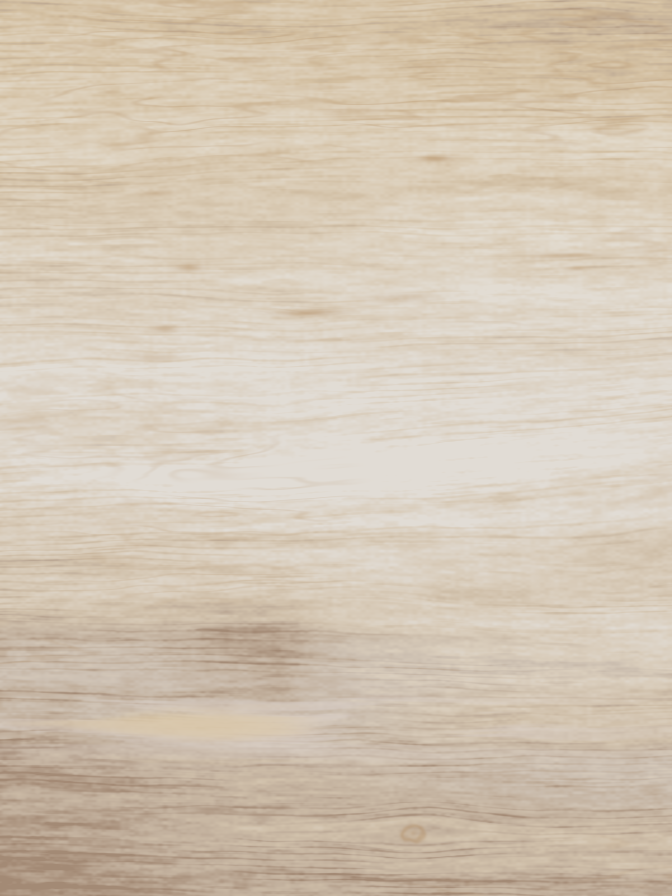
This texture is drawn by a Shadertoy shader. Its source:

```glsl
// Pale wooden board: horizontal grain, figured rings, amber flecks, a knot and a soft glare.

// Colours
const vec3 DARK  = vec3(0.68, 0.59, 0.51);
const vec3 BROWN = vec3(0.76, 0.69, 0.615);
const vec3 TAN   = vec3(0.82, 0.75, 0.65);
const vec3 GREY  = vec3(0.80, 0.75, 0.695);
const vec3 CREAM = vec3(0.85, 0.80, 0.73);
const vec3 PALE  = vec3(0.872, 0.842, 0.80);
const vec3 LILAC = vec3(0.85, 0.81, 0.79);
const vec3 HONEY = vec3(0.87, 0.78, 0.61);
const vec3 AMBER = vec3(0.70, 0.55, 0.38);

// Strengths, in steps of the tone ramp
const float BAND_AMOUNT    = 0.80;
const float STREAK_AMOUNT  = 0.42;
const float FIBRE_AMOUNT   = 0.26;
const float SPECKLE_AMOUNT = 0.15;
const float PORE_AMOUNT    = 0.15;
const float HAIR_AMOUNT    = 0.21;
const float RING_AMOUNT    = 0.22;

// Layout, in canvas heights
const vec2 KNOT   = vec2(0.461, 0.070);
const vec2 GLARE  = vec2(0.41, 0.47);
const vec2 SHADOW = vec2(0.29, 0.275);
const vec2 SAP    = vec2(0.22, 0.192);
const int FLECKS  = 12;

float hash(vec2 p) {
    return fract(sin(dot(p, vec2(127.1, 311.7))) * 43758.5453);
}

float noise(vec2 p) {
    vec2 i = floor(p), f = fract(p);
    f = f * f * (3.0 - 2.0 * f);
    return mix(mix(hash(i), hash(i + vec2(1, 0)), f.x),
               mix(hash(i + vec2(0, 1)), hash(i + vec2(1, 1)), f.x), f.y);
}

float fbm(vec2 p) {
    float sum = 0.0, amp = 0.533;
    for (int i = 0; i < 4; i++) {
        sum += amp * noise(p);
        p = p * 2.03 + 17.3;
        amp *= 0.5;
    }
    return sum;
}

// Soft elliptical spot, 1 at its centre
float spot(vec2 p, vec2 centre, vec2 radius) {
    vec2 d = (p - centre) / radius;
    return exp(-dot(d, d));
}

// Thin line wherever the field crosses half of a whole number
float contour(float field, float width) {
    return 1.0 - smoothstep(0.0, width, abs(fract(field) - 0.5));
}

// Bends the grain: slow waves, a tilted middle, a bulge around the knot
vec2 bendGrain(vec2 p) {
    float tilt = exp(-pow((p.y - 0.5) / 0.12, 2.0));
    vec2 g = p;
    g.y -= 0.08 * (p.x - 0.3) * tilt;
    g.y += 0.022 * (noise(p * vec2(3.0, 6.0)) - 0.5);
    g.y += 0.004 * (noise(p * vec2(12.0, 30.0) + 5.0) - 0.5);
    g.y -= 0.7 * (p.y - KNOT.y) * spot(p, KNOT, vec2(0.07, 0.03));
    return g;
}

// Broad light over the board
float lightTone(vec2 p) {
    float tone = 0.25 + 0.57 * smoothstep(-0.06, 0.42, p.y) - 0.32 * smoothstep(0.62, 1.05, p.y);
    tone += 0.26 * spot(p, GLARE, vec2(0.27, 0.12));
    tone -= 0.42 * spot(p, SHADOW, vec2(0.09, 0.055));
    tone -= 0.15 * (1.0 - smoothstep(0.0, 0.3, p.x)) * (1.0 - smoothstep(0.1, 0.7, p.y));
    return tone;
}

// Bands, streaks, fibres, speckle, pores and hairlines
float grainTone(vec2 p, vec2 g) {
    float tone = BAND_AMOUNT * (fbm(g * vec2(1.0, 13.0) + 4.0) - 0.5);
    tone += STREAK_AMOUNT * (fbm(g * vec2(3.4, 66.0) + 31.0) - 0.5);
    tone += FIBRE_AMOUNT * (noise(g * vec2(48.0, 270.0)) - 0.5);
    tone += SPECKLE_AMOUNT * (noise(p * vec2(190.0, 330.0)) - 0.5);
    tone -= PORE_AMOUNT * smoothstep(0.62, 0.9, noise(g * vec2(16.0, 230.0) + 71.0));
    float hair = contour(g.y * 120.0 + 1.7 * fbm(g * vec2(6.0, 30.0)), 0.26);
    tone -= HAIR_AMOUNT * hair * smoothstep(0.35, 0.75, noise(g * vec2(6.0, 55.0) + 13.0));
    return tone + 0.06;
}

// Stretched growth rings, strongest near the top
float figureRings(vec2 p, vec2 g) {
    float line = contour(fbm(g * vec2(3.0, 19.0) + 9.0) * 9.0, 0.22);
    float patches = smoothstep(0.55, 0.8, noise(p * vec2(4.0, 11.0) + 40.0));
    float broken = smoothstep(0.25, 0.65, noise(g * vec2(9.0, 50.0) + 23.0));
    return line * broken * max(smoothstep(0.74, 0.88, p.y), 0.6 * patches);
}

// Dark to pale; runs a little past both ends to keep the grain in them
vec3 toneRamp(float tone, vec3 middle) {
    float t = tone * 4.0;
    vec3 c = mix(DARK, BROWN, clamp(t, -0.5, 1.0));
    c = mix(c, middle, clamp(t - 1.0, 0.0, 1.0));
    c = mix(c, CREAM, clamp(t - 2.0, 0.0, 1.0));
    return mix(c, PALE, clamp(t - 3.0, 0.0, 1.5));
}

void mainImage(out vec4 fragColor, in vec2 fragCoord) {
    vec2 p = fragCoord / iResolution.y;
    vec2 g = bendGrain(p);
    float warmth = smoothstep(0.5, 0.92, p.y);

    // Wood, with some warmer bands in the cool lower half
    float warmBand = smoothstep(0.4, 0.7, noise(g * vec2(1.2, 15.0) + 60.0));
    vec3 middle = mix(GREY, TAN, max(warmth, 0.7 * warmBand));
    vec3 col = toneRamp(lightTone(p) + grainTone(p, g), middle);
    col *= mix(vec3(1.0), vec3(1.01, 1.0, 0.97), warmth);
    col = mix(col, AMBER, RING_AMOUNT * figureRings(p, g));

    // Lilac sapwood around a honey streak
    float ragged = fbm(g * vec2(4.0, 75.0) + 3.0);
    float sap = spot(g, SAP + vec2(0.1, 0.0), vec2(0.38, 0.035));
    col = mix(col, LILAC, 0.75 * sap * smoothstep(0.42, 0.6, ragged));
    float honey = smoothstep(0.2, 0.9, spot(g, SAP, vec2(0.15, 0.016)) + 1.6 * (ragged - 0.5));
    col = mix(col, HONEY, 0.55 * honey * spot(g, SAP, vec2(0.22, 0.025)));

    // Amber flecks in the upper half
    for (int i = 0; i < FLECKS; i++) {
        float k = float(i);
        vec2 centre = vec2(0.75 * hash(vec2(k, 1.0)), mix(0.58, 0.95, hash(vec2(k, 2.0))));
        vec2 size = vec2(mix(0.012, 0.04, hash(vec2(k, 3.0))), mix(0.002, 0.006, hash(vec2(k, 4.0))));
        float strength = mix(0.15, 0.5, hash(vec2(k, 5.0)));
        col = mix(col, AMBER, strength * spot(g, centre, size) * (0.5 + ragged));
    }

    // Knot: brown rim around a darker heart
    float r = length((p - KNOT) * vec2(1.0, 1.15)) + 0.004 * (noise(p * 120.0) - 0.5);
    float rim = exp(-pow((r - 0.0105) / 0.0028, 2.0));
    col = mix(col, AMBER, 0.4 * rim + 0.3 * (1.0 - smoothstep(0.0, 0.009, r)));

    fragColor = vec4(col, 1.0);
}
```
